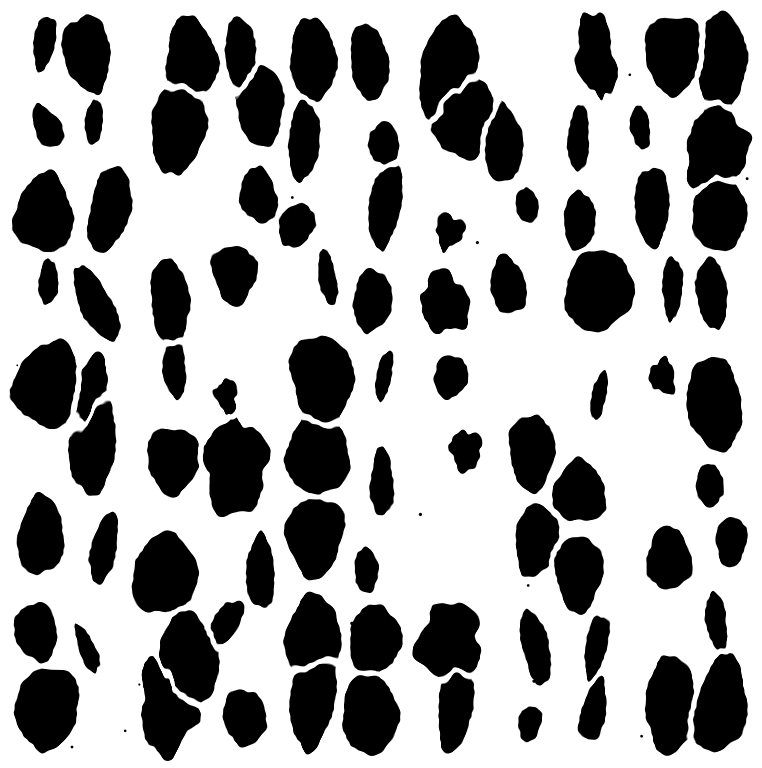
Reproduce this pattern procedurally as a Shadertoy shader.

```glsl
// Scattered upright black grains, egg-shaped and slightly ragged, on white paper.

#define ROWS 9.0          // grain rows per canvas height
#define COLS_PER_H 11.0   // grain columns per canvas height
#define JITTER 0.55       // wander of a grain within its cell
#define EMPTY 0.07        // share of cells without a grain
#define RADIUS_MIN 0.017
#define RADIUS_MAX 0.051
#define TILT 0.22         // largest usual lean, in radians
#define GAP 0.007         // white seam between neighbours
#define MARGIN 0.02       // white border
#define SPECK_GRID 14.0
#define SPECK_SHARE 0.11

const vec3 INK = vec3(0.0);
const vec3 PAPER = vec3(1.0);

// Three random values from a cell and a seed.
vec3 hash3(vec2 cell, float seed) {
    vec3 p = fract(vec3(cell, seed) * vec3(0.1031, 0.1030, 0.0973) + 0.137);
    p += dot(p, p.yxz + 33.33);
    return fract((p.xxy + p.yxx) * p.zyx);
}

// Approximate signed distance to the grain that belongs to a cell.
float grain(vec2 uv, vec2 cell, vec2 cellSize, vec2 canvas) {
    vec3 place = hash3(cell, 1.0);
    vec3 form = hash3(cell, 7.0);
    vec3 phase = hash3(cell, 13.0) * 6.2832;
    vec3 trait = hash3(cell, 23.0);
    if (place.z < EMPTY) return 1.0;

    // Small grains may be slender, large ones are rounder.
    float size = mix(RADIUS_MIN, RADIUS_MAX, form.x);
    float stretch = sqrt(mix(1.2, mix(3.6, 1.8, form.x), form.y));
    vec2 radii = size * vec2(1.0 / stretch, stretch);

    vec2 center = (cell + 0.5 + JITTER * (place.xy - 0.5)) * cellSize;
    center = clamp(center, radii + MARGIN, canvas - radii - MARGIN);

    float lean = (form.z * 2.0 - 1.0) * TILT * (trait.x < 0.1 ? 2.5 : 1.0);
    float c = cos(lean), s = sin(lean);
    vec2 p = mat2(c, -s, s, c) * (uv - center) + 1e-5;

    // Egg taper, then an outline of layered sines.
    vec2 q = p / radii;
    q.x /= 1.0 + (trait.y - 0.5) * 0.55 * clamp(q.y, -1.2, 1.2);
    float angle = atan(q.y, q.x);
    float ragged = trait.z < 0.16 ? 2.6 : 1.0;
    float outline = 1.0 + ragged * (0.050 * sin(3.0 * angle + phase.x)
                                  + 0.032 * sin(5.0 * angle + phase.y)
                                  + 0.016 * sin(9.0 * angle + phase.z));
    float k = length(q);
    return (k - outline) * k / length(q / radii);
}

// Signed distance to the sparse dust specks.
float specks(vec2 uv) {
    vec2 cell = floor(uv * SPECK_GRID);
    vec3 rnd = hash3(cell, 41.0);
    if (rnd.z > SPECK_SHARE) return 1.0;
    vec2 center = (cell + 0.2 + 0.6 * rnd.xy) / SPECK_GRID;
    return length(uv - center) - mix(0.0010, 0.0022, rnd.z / SPECK_SHARE);
}

void mainImage(out vec4 fragColor, in vec2 fragCoord) {
    float pixel = 1.0 / iResolution.y;
    vec2 uv = fragCoord * pixel;
    vec2 canvas = iResolution.xy * pixel;
    vec2 grid = vec2(max(1.0, round(canvas.x * COLS_PER_H)), ROWS);
    vec2 cellSize = canvas / grid;
    vec2 home = floor(uv / cellSize);

    // Cellular search for the two nearest grains.
    float nearest = 1.0, second = 1.0;
    for (int j = -1; j <= 1; j++)
    for (int i = -1; i <= 1; i++) {
        vec2 cell = home + vec2(i, j);
        if (any(lessThan(cell, vec2(0.0))) || any(greaterThanEqual(cell, grid))) continue;
        float d = grain(uv, cell, cellSize, canvas);
        second = min(second, max(nearest, d));
        nearest = min(nearest, d);
    }

    // Crowded grains flatten against a thin seam; edges get a fine roughness.
    float dist = max(nearest, 0.5 * (nearest - second + GAP));
    dist += 0.0008 * sin(uv.x * 310.0 + 3.0 * sin(uv.y * 90.0)) * sin(uv.y * 270.0);
    dist = min(dist, specks(uv));

    float cover = clamp(0.5 - dist / pixel, 0.0, 1.0);
    fragColor = vec4(mix(PAPER, INK, cover), 1.0);
}
```
